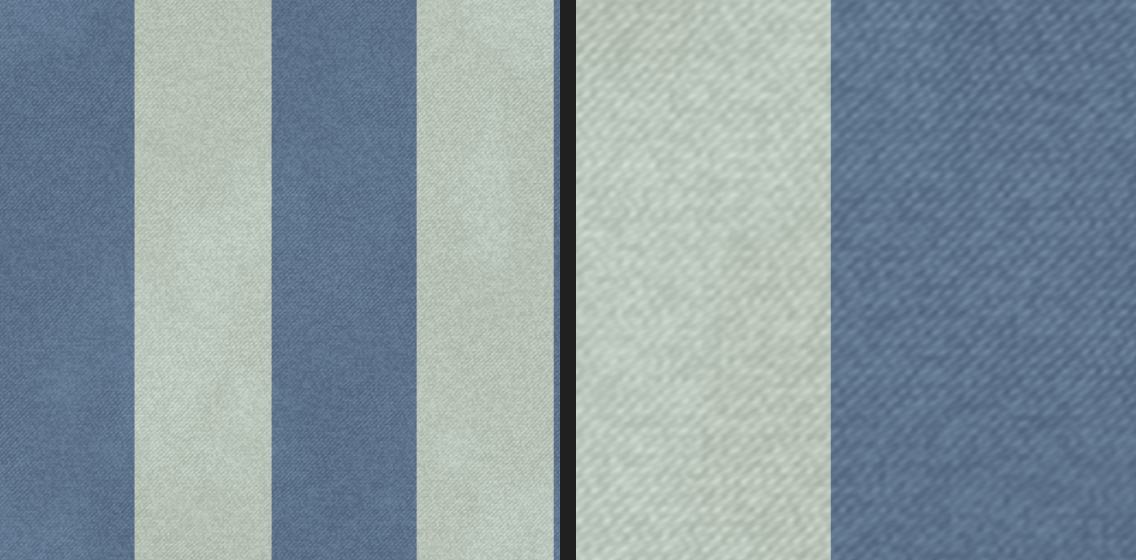
Left: the whole. Right: its middle third, enlarged.
This pattern is drawn by a Shadertoy shader. Its source:

```glsl
// Woven awning cloth: two broad pale stripes per tile on slate blue.
// Stripes are box distances; the twill is diagonal ribs crossed by weft rows,
// roughened by wrapping value noise for thread grain, slubs and faded patches.

const float TAU = 6.2831853;
const float REPEATS = 2.0;
const vec3 SLATE_BLUE = vec3(0.366, 0.447, 0.544);
const vec3 PALE_SAGE = vec3(0.718, 0.758, 0.716);
const vec3 FADE_TINT = vec3(0.016, 0.022, 0.025);

// Integer hash of a lattice cell, returned in 0..1
float hash(ivec2 cell, int seed) {
    uvec2 v = uvec2(cell + seed * ivec2(37, 101)) * 1664525u + 1013904223u;
    v.x += v.y * 1664525u;
    v.y += v.x * 1664525u;
    v ^= v >> 16u;
    v.x += v.y * 1664525u;
    v.y += v.x * 1664525u;
    v ^= v >> 16u;
    return float(v.x >> 8u) / 16777216.0;
}

// Value noise with a whole number of cells per tile
float tileNoise(vec2 uv, ivec2 cells, int seed) {
    vec2 p = uv * vec2(cells);
    ivec2 a = ivec2(floor(p)) % cells;
    ivec2 b = (a + 1) % cells;
    vec2 f = fract(p);
    f = f * f * (3.0 - 2.0 * f);
    float low = mix(hash(a, seed), hash(ivec2(b.x, a.y), seed), f.x);
    float high = mix(hash(ivec2(a.x, b.y), seed), hash(b, seed), f.x);
    return mix(low, high, f.y);
}

// Layered noise, each octave doubling the cell count
float tileFbm(vec2 uv, ivec2 cells, int seed) {
    float sum = 0.0;
    float weight = 0.5;
    for (int i = 0; i < 5; i++) {
        sum += weight * tileNoise(uv, cells, seed + i);
        cells *= 2;
        weight *= 0.5;
    }
    return sum / 0.96875;
}

// Coverage of the pale stripe; the second repeat sits slightly to the right
float stripeMask(float x, float start, float width, float shift, float pixel) {
    float id = floor(x * REPEATS);
    float local = x - id / REPEATS;
    float center = start + shift * id + 0.5 * width;
    float dist = abs(local - center) - 0.5 * width;
    return clamp(0.5 - dist / pixel, 0.0, 1.0);
}

// Rising diagonal ribs, broken into small pits by the weft rows
float twill(vec2 uv, float ribs, float rows, float wander) {
    float rib = cos(TAU * (ribs * (uv.x - uv.y) + wander));
    float row = cos(TAU * (rows * uv.y + 0.5 * wander));
    return 0.65 * rib + 0.35 * rib * row + 0.2 * row;
}

// Brightness offset of the threads, centred on zero
float weave(vec2 uv) {
    float wander = 1.2 * tileFbm(uv, ivec2(12), 3);
    float strength = mix(0.5, 1.3, tileNoise(uv, ivec2(9, 11), 11));
    float grain = tileNoise(uv, ivec2(256), 17) - 0.5;
    float slub = tileNoise(uv, ivec2(28, 190), 23) - 0.5;
    float ribs = twill(uv, 120.0, 170.0, wander);
    return 0.034 * strength * ribs + 0.075 * grain + 0.016 * slub;
}

void mainImage(out vec4 fragColor, in vec2 fragCoord) {
    vec2 uv = fragCoord / iResolution.xy;
    float pale = stripeMask(uv.x, 0.2402, 0.2448, 0.0038, 1.0 / iResolution.x);
    vec3 color = mix(SLATE_BLUE, PALE_SAGE, pale);

    // Broad uneven dye and a few softly faded patches
    float dye = tileFbm(uv, ivec2(5, 4), 31) - 0.5;
    float fade = smoothstep(0.52, 0.72, tileFbm(uv, ivec2(8, 5), 47));
    color += 0.035 * dye + FADE_TINT * fade;

    // Threads
    color += weave(uv) * mix(vec3(0.95, 1.0, 1.0), vec3(1.05, 1.0, 1.02), pale);

    fragColor = vec4(clamp(color, 0.0, 1.0), 1.0);
}
```
